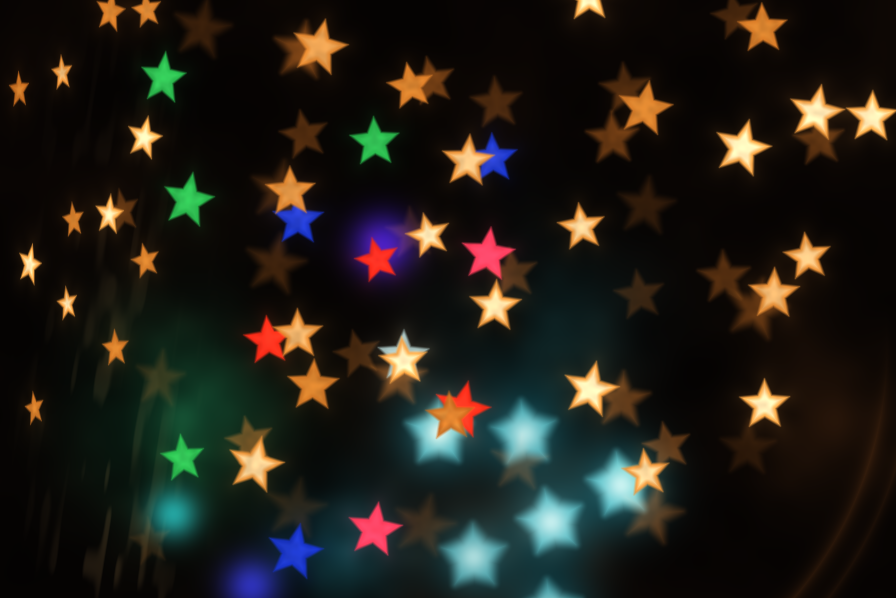
This background is drawn by a Shadertoy shader. Its source:

```glsl
// Star-shaped bokeh lights in warm, red, green and cyan tones over a dark hazy night.

float hash(float n) { return fract(sin(n * 127.1) * 43758.5453); }
float hash2(vec2 p) { return fract(sin(dot(p, vec2(127.1, 311.7))) * 43758.5453); }

float noise(vec2 p) {
    vec2 i = floor(p), f = fract(p);
    f = f * f * (3.0 - 2.0 * f);
    return mix(mix(hash2(i), hash2(i + vec2(1, 0)), f.x),
               mix(hash2(i + vec2(0, 1)), hash2(i + vec2(1, 1)), f.x), f.y);
}

float fbm(vec2 p) {
    return 0.55 * noise(p) + 0.3 * noise(p * 2.1 + 7.3) + 0.15 * noise(p * 4.3 + 3.1);
}

vec2 rotate(vec2 p, float a) {
    float c = cos(a), s = sin(a);
    return vec2(c * p.x - s * p.y, s * p.x + c * p.y);
}

// Signed distance to a five-pointed star
float starDistance(vec2 p, float radius, float inner) {
    const vec2 k1 = vec2(0.80902, -0.58779);
    const vec2 k2 = vec2(-0.80902, -0.58779);
    p.x = abs(p.x);
    p -= 2.0 * max(dot(k1, p), 0.0) * k1;
    p -= 2.0 * max(dot(k2, p), 0.0) * k2;
    p.x = abs(p.x);
    p.y -= radius;
    vec2 edge = inner * vec2(-k1.y, k1.x) - vec2(0, 1);
    float h = clamp(dot(p, edge) / dot(edge, edge), 0.0, radius);
    return length(p - edge * h) * sign(p.y * edge.x - p.x * edge.y);
}

float cover(float d, float blur) { return 1.0 - smoothstep(-blur, blur, d); }

float glow(vec2 p, vec2 center, float radius) {
    vec2 q = (p - center) / radius;
    return exp(-dot(q, q));
}

vec3 screen(vec3 a, vec3 b) { return 1.0 - (1.0 - a) * (1.0 - clamp(b, 0.0, 1.0)); }

vec3 accentColor(float h) {
    if (h < 0.3) return vec3(0.92, 0.15, 0.08);
    if (h < 0.5) return vec3(0.95, 0.22, 0.34);
    if (h < 0.68) return vec3(0.15, 0.68, 0.28);
    if (h < 0.86) return vec3(0.55, 0.66, 0.67);
    return vec3(0.08, 0.18, 0.72);
}

// Evenly spread points with jitter, inside the box from low to high
vec2 scatter(float i, float seed, vec2 low, vec2 high) {
    vec2 spread = fract(hash(seed) + i * vec2(0.75488, 0.56984));
    vec2 jitter = vec2(hash(i + seed * 3.1), hash(i + seed * 7.7)) - 0.5;
    return mix(low, high, spread + 0.13 * jitter);
}

// One layer of stars; kind 0 is dim brown, 1 is bright warm, 2 is accent colours
vec3 starLayer(vec3 col, vec2 uv, int count, float seed, int kind, float size, vec2 low, vec2 high) {
    for (int n = 0; n < count; n++) {
        float i = float(n), h = hash(i + seed * 11.3), g = hash(i + seed * 17.9);
        vec2 center = scatter(i, seed, low, high);
        float squeeze = mix(0.55, 1.0, smoothstep(0.05, 0.4, center.x));
        vec2 p = rotate((uv - center) / vec2(squeeze, 1.0), 0.5 * (g - 0.5));
        float radius = size * mix(0.85, 1.1, g) * mix(0.8, 1.0, squeeze);
        float d = starDistance(p, radius, 0.46);
        float blur = kind == 0 ? mix(0.004, 0.012, g) : 0.0032;
        vec3 rim = vec3(0.32, 0.17, 0.05) * mix(0.35, 1.3, h);
        vec3 core = rim;
        if (kind == 1) {
            rim = mix(vec3(0.72, 0.38, 0.1), vec3(0.98, 0.66, 0.28), h);
            core = mix(vec3(0.82, 0.5, 0.18), vec3(1.0, 0.93, 0.74), smoothstep(0.25, 0.75, h));
        } else if (kind == 2) {
            rim = accentColor(h);
            core = rim * 1.05 + 0.04;
        }
        vec3 light = mix(rim, core, 1.0 - smoothstep(-0.011, -0.001, d));
        light *= 0.92 + 0.16 * noise(p * 90.0 + i);
        if (kind == 0) col = screen(col, light * cover(d, blur));
        else col = mix(col, min(light, 1.0), 0.96 * cover(d, blur));
        col += rim * 0.09 * exp(-max(d, 0.0) * 65.0) * (kind == 0 ? 0.3 : 1.0);
    }
    return col;
}

// Blurred cyan lights on a spiral, each with a teal halo
vec3 cyanCluster(vec3 col, vec2 uv, vec2 middle) {
    for (int n = 0; n < 6; n++) {
        float i = float(n), angle = 2.4 * i - 0.8;
        vec2 p = uv - middle - 0.085 * sqrt(i + 0.5) * vec2(cos(angle), sin(angle));
        float d = starDistance(rotate(p, 0.4 * hash(i) - 0.2), 0.055, 0.62);
        float power = mix(0.65, 1.0, hash(i + 4.0));
        col = screen(col, vec3(0.03, 0.34, 0.4) * glow(p, vec2(0), 0.075) * power);
        col = screen(col, vec3(0.35, 0.78, 0.82) * cover(d, 0.014) * power);
        col = screen(col, vec3(0.75, 0.85, 0.8) * glow(p, vec2(0), 0.026) * power);
    }
    return col;
}

void mainImage(out vec4 fragColor, in vec2 fragCoord) {
    vec2 uv = fragCoord / iResolution.y;
    float width = iResolution.x / iResolution.y;
    float cloud = fbm(uv * 6.0);

    // Dark ground with coloured haze
    vec3 col = vec3(0.016, 0.009, 0.007) + vec3(0.05, 0.026, 0.012) * cloud * cloud;
    col += vec3(0.02, 0.2, 0.13) * glow(uv, vec2(0.31, 0.3), 0.16) * cloud * 1.6;
    col += vec3(0.02, 0.17, 0.19) * glow(uv, vec2(0.9, 0.45), 0.16) * cloud;
    col += vec3(0.04, 0.26, 0.3) * glow(uv, vec2(0.57, 0.08), 0.1) * cloud * 1.8;
    col += vec3(0.24, 0.13, 0.05) * glow(uv, vec2(width - 0.13, 0.3), 0.13) * cloud;
    col += vec3(0.2, 0.1, 0.04) * glow(uv, vec2(0.86, 0.03), 0.16) * cloud;
    col = screen(col, vec3(0.22, 0.1, 0.75) * glow(uv, vec2(0.64, 0.59), 0.05));
    col = screen(col, vec3(0.15, 0.16, 0.7) * glow(uv, vec2(0.42, 0.02), 0.045));
    col = screen(col, vec3(0.1, 0.6, 0.6) * glow(uv, vec2(0.29, 0.14), 0.04));

    // Vertical streaks on the left, curved rim on the right
    float streak = smoothstep(0.62, 0.9, noise(rotate(uv, 0.15) * vec2(75.0, 13.0)));
    col += vec3(0.13, 0.1, 0.06) * streak * glow(vec2(uv.x, 0), vec2(0.18, 0), 0.1) * (1.0 - uv.y);
    float ring = length(uv - vec2(width - 0.66, 0.42)) - 0.645;
    float arcs = exp(-abs(ring) * 90.0) + 0.6 * exp(-abs(ring - 0.045) * 120.0);
    col += vec3(0.13, 0.07, 0.025) * arcs * smoothstep(0.5, 0.2, uv.y) * step(0.9, uv.x);

    // Stars from back to front
    col = starLayer(col, uv, 30, 2.0, 0, 0.047, vec2(0.2, 0.05), vec2(width - 0.15, 1.0));
    col = cyanCluster(col, uv, vec2(0.88, 0.17));
    col = starLayer(col, uv, 13, 5.0, 2, 0.045, vec2(0.28, 0.04), vec2(0.95, 0.98));
    col = starLayer(col, uv, 23, 9.0, 1, 0.045, vec2(0.45, 0.2), vec2(width, 1.0));
    col = starLayer(col, uv, 12, 13.0, 1, 0.036, vec2(0.03, 0.25), vec2(0.3, 1.0));

    fragColor = vec4(clamp(col, 0.0, 1.0), 1.0);
}
```
